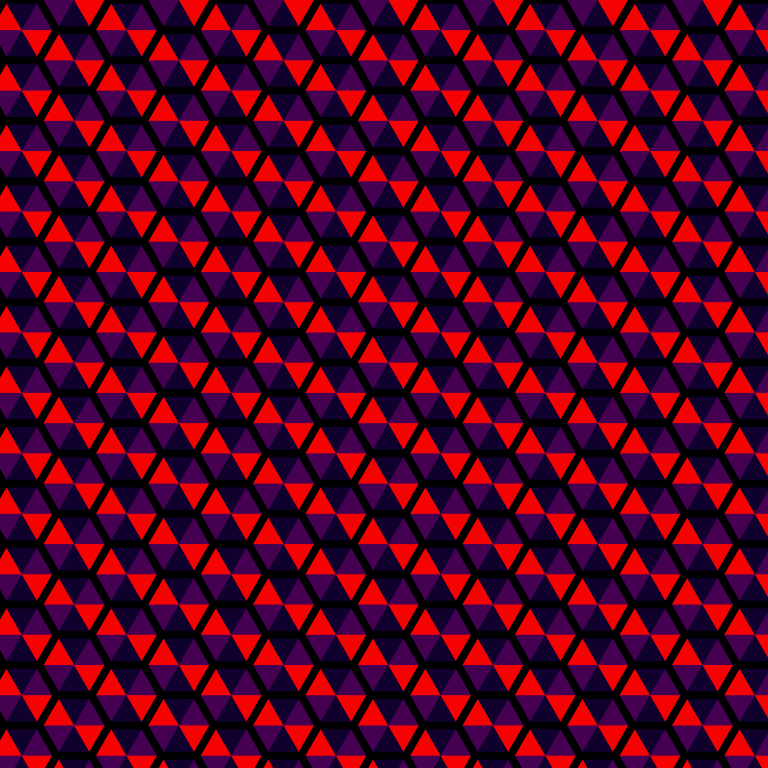
Reproduce this pattern procedurally as a WebGL 2 fragment shader.

```glsl
#version 300 es
precision highp float;
// Honeycomb of flat-topped hexagons, each cut into six red, purple and navy triangles.

uniform vec2 u_resolution;
out vec4 outColor;

const float SQRT3 = 1.7320508;
const float CELL_RADIUS = 1.0 / 22.0;        // centre to corner of a full cell
const float FILL_RATIO = 0.872;              // coloured part of a cell, rest is gap
const vec2 ANCHOR = vec2(0.5055, 0.6065);    // centre of one cell

const vec3 GAP_BLACK = vec3(0.004, 0.0, 0.004);
const vec3 NAVY = vec3(0.06, 0.0, 0.175);
const vec3 PURPLE = vec3(0.275, 0.0, 0.32);
const vec3 RED = vec3(0.96, 0.008, 0.008);

// Smooth step from 0 to 1 across an edge of the given width.
float coverage(float signedDist, float width) {
    return clamp(signedDist / width + 0.5, 0.0, 1.0);
}

// Offset from the nearest cell centre: two interleaved rectangular lattices.
vec2 nearestCell(vec2 p, float radius) {
    vec2 period = radius * vec2(3.0, SQRT3);
    vec2 a = mod(p + 0.5 * period, period) - 0.5 * period;
    vec2 b = mod(p, period) - 0.5 * period;
    return dot(a, a) < dot(b, b) ? a : b;
}

// Signed distance to the sides of a flat-topped hexagon.
float hexagonDist(vec2 p, float apothem) {
    p = abs(p);
    return max(p.y, dot(p, vec2(0.5 * SQRT3, 0.5))) - apothem;
}

// Three wedges of the upper half, counterclockwise from the right.
vec3 halfColor(vec2 p, float width) {
    float past60 = coverage(dot(p, vec2(-0.5 * SQRT3, 0.5)), width);
    float past120 = coverage(dot(p, vec2(-0.5 * SQRT3, -0.5)), width);
    return mix(mix(PURPLE, NAVY, past60), RED, past120);
}

// Both halves share the wedges, turned by half a revolution.
vec3 wedgeColor(vec2 p, float width) {
    return mix(halfColor(-p, width), halfColor(p, width), coverage(p.y, width));
}

void main() {
    float scale = min(u_resolution.x, u_resolution.y);
    vec2 uv = gl_FragCoord.xy / scale;
    float edgeWidth = 1.0 / scale;

    vec2 p = nearestCell(uv - ANCHOR, CELL_RADIUS);
    float apothem = 0.5 * SQRT3 * CELL_RADIUS * FILL_RATIO;
    float inside = coverage(-hexagonDist(p, apothem), edgeWidth);

    outColor = vec4(mix(GAP_BLACK, wedgeColor(p, edgeWidth), inside), 1.0);
}
```
